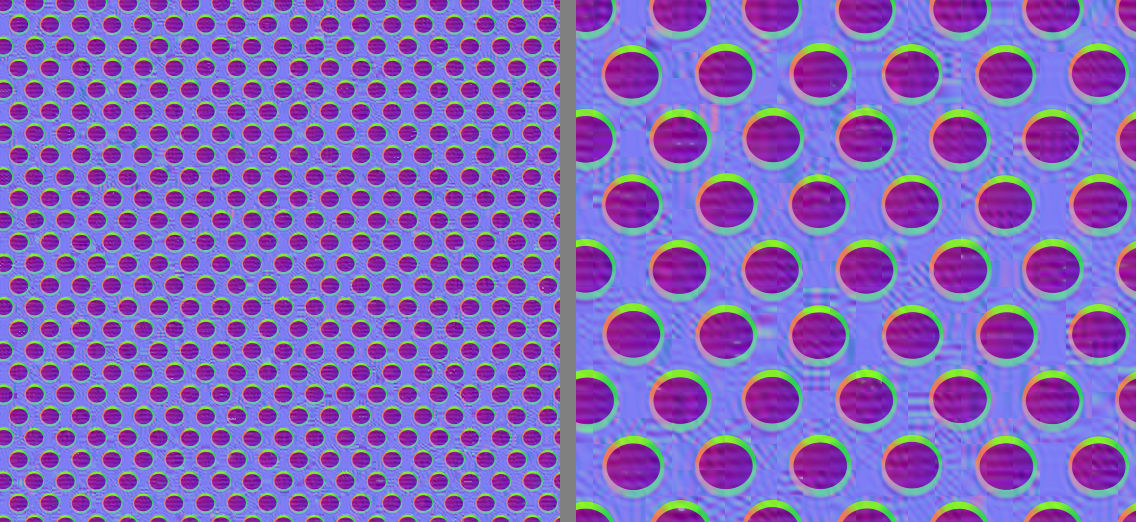
Left: the whole. Right: its middle third, enlarged.
Give the GLSL for this texture map, as a Shadertoy shader.

```glsl
// Normal-map style sheet of round pits in staggered rows: violet floors, lit
// rims that turn from orange over lime to mint, and blocky compression ripples.
// Rows and blocks repeat a whole number of times, so the sheet tiles.

#define COLUMNS 18.0
#define ROWS 24.0
#define ROW_HEIGHT 0.7               // in units of the column pitch
#define PHASE vec2(0.109, -0.14)     // position of the first pit
#define PIT_RADIUS 0.33
#define FLOOR_AXES vec2(0.287, 0.25)
#define JITTER 0.022
#define BLOCKS vec2(64.0, 60.0)      // ripple blocks across and down
#define RIPPLE 0.19
#define STREAKS 120.0
#define PI 3.14159265

vec2 hash22(vec2 p) {
    vec3 q = fract(p.xyx * vec3(0.1031, 0.1030, 0.0973));
    q += dot(q, q.yzx + 33.33);
    return fract((q.xx + q.yz) * q.zy);
}

// Offset from the nearest pit centre (xy) and a random value of that pit (z).
vec3 nearestPit(vec2 uv) {
    vec2 p = uv * vec2(COLUMNS, ROWS) - PHASE;
    vec3 best = vec3(9.0);
    for (int j = -1; j <= 1; j++) {
        float row = floor(p.y + 0.5) + float(j);
        float x = p.x - 0.5 * mod(row, 2.0);
        float column = floor(x + 0.5);
        vec2 rnd = hash22(mod(vec2(column, row), vec2(COLUMNS, ROWS)) + 7.0);
        vec2 d = vec2(x - column, (p.y - row) * ROW_HEIGHT);
        d -= (rnd - 0.5) * JITTER;
        if (length(d) < length(best.xy)) best = vec3(d, rnd.x);
    }
    return best;
}

// Slope of a few random cosine waves inside each block.
vec2 blockRipple(vec2 block, vec2 local) {
    vec2 slope = vec2(0.0);
    for (int i = 0; i < 3; i++) {
        vec2 seed = block + float(i) * 71.0;
        vec2 k = floor(hash22(seed + 3.0) * 6.0);
        vec2 angle = PI * k * local;
        float amplitude = 2.0 * hash22(seed + 19.0).x - 1.0;
        vec2 wave = vec2(sin(angle.x) * cos(angle.y), cos(angle.x) * sin(angle.y));
        slope += amplitude * wave * k / max(length(k), 1.0);
    }
    return slope;
}

// Rim colour by the direction from the pit centre.
vec3 rimColor(vec2 n) {
    vec3 upper = mix(vec3(0.92, 0.48, 0.36), vec3(0.52, 0.93, 0.18),
                     smoothstep(-0.85, -0.35, n.x));
    upper = mix(upper, vec3(0.20, 0.83, 0.33), smoothstep(0.2, 0.85, n.x));
    vec3 lower = mix(vec3(0.76, 0.56, 0.74), vec3(0.42, 0.78, 0.67),
                     smoothstep(-0.85, 0.0, n.x));
    return mix(lower, upper, smoothstep(-0.25, 0.3, n.y));
}

void mainImage(out vec4 fragColor, in vec2 fragCoord) {
    vec2 uv = fragCoord / iResolution.xy;
    float edge = 0.6 * COLUMNS / iResolution.x;

    vec3 pit = nearestPit(uv);
    vec2 d = pit.xy;
    float r = length(d);
    vec2 n = d / max(r, 0.001);

    // Ripples: strong in blocks that touch a pit, flat in the open gaps
    vec2 block = floor(uv * BLOCKS);
    vec2 blockRandom = hash22(block + 41.0);
    float reach = length(nearestPit((block + 0.5) / BLOCKS).xy);
    float strength = (1.0 - smoothstep(0.42, 0.52, reach)) * mix(0.45, 1.0, blockRandom.x);
    vec2 ripple = blockRipple(block, fract(uv * BLOCKS)) * strength;

    // Plate with faint rings echoing the pit edge
    float ring = sin((r - PIT_RADIUS) * 58.0) * exp(-max(r - PIT_RADIUS, 0.0) * 14.0);
    vec2 slope = ripple * RIPPLE + n * ring * 0.11;
    vec3 color = vec3(0.49, 0.49, 0.97);
    color += vec3(slope, -0.75 * length(slope));

    // Rim, softer along its lower side
    float softness = edge + 0.025 * smoothstep(0.2, -0.8, n.y);
    float radius = PIT_RADIUS + 0.012 * (pit.z - 0.5);
    float rimMask = 1.0 - smoothstep(-softness, softness, r - radius);
    vec3 rim = rimColor(n) + vec3(ripple, -0.5 * ripple.y) * 0.07;
    color = mix(color, rim, rimMask);

    // Floor: redder on the left, bluer at right and below, with streaks
    float streak = sin(2.0 * PI * STREAKS * uv.y + 2.0 * blockRandom.y);
    vec3 base = vec3(0.52, 0.11, 0.62);
    base += vec3(-0.35, 0.0, 0.25) * d.x + vec3(0.0, -0.05, -0.3) * d.y;
    base += vec3(0.03, 0.05, 0.09) * streak * mix(0.5, 1.0, blockRandom.x);
    base += vec3(ripple * 0.09, 0.05 * ripple.x);
    base += vec3(0.15, 0.3, 0.2) * smoothstep(0.75, 1.3, ripple.y) * pit.z;
    float floorDistance = (length(d / FLOOR_AXES) - 1.0) * FLOOR_AXES.y;
    color = mix(color, base, 1.0 - smoothstep(-edge, edge, floorDistance));

    fragColor = vec4(clamp(color, 0.0, 1.0), 1.0);
}
```
